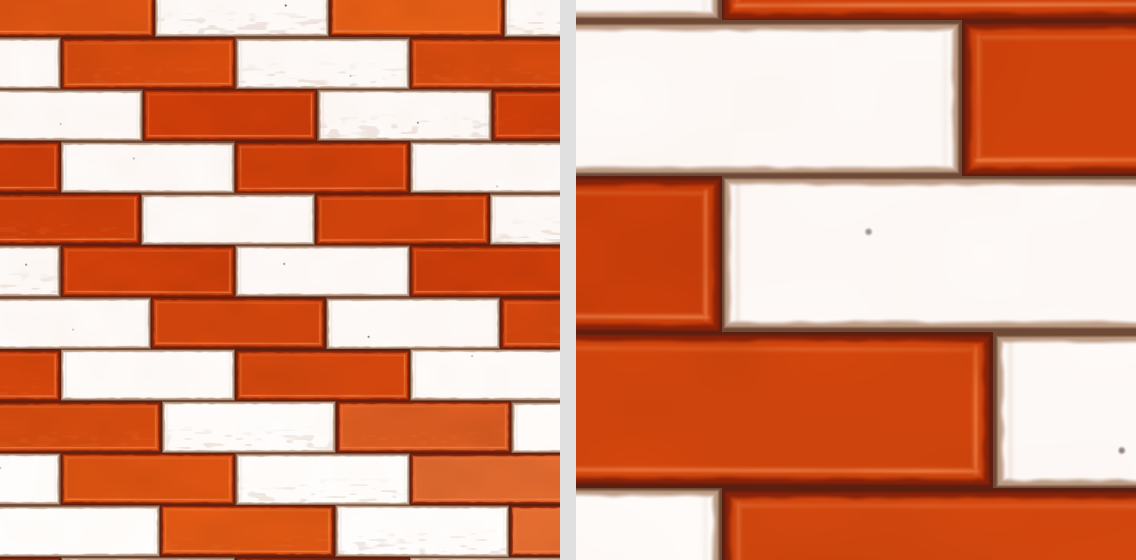
Left: the whole. Right: its middle third, enlarged.
Give the GLSL for this texture, as a WebGL 1 fragment shader.

```glsl
precision highp float;
// Glazed brick wall: orange and white bricks alternate, each course shifted a quarter period.

uniform vec2 u_resolution;

#define BRICK vec2(0.3118, 0.0928)   // brick pitch
#define ORIGIN vec2(0.5820, 0.0052)  // start of the top orange brick, lowest full bed joint
#define STEP 0.1559                  // shift from course to course
#define DRIFT 0.0205                 // uneven laying of alternate courses
#define GAP 0.0016                   // half width of the joint
#define JITTER 0.0013                // variation of brick size and position
#define EDGE 0.0052                  // width of the shaded rim
#define BEVEL 0.0078                 // inset of the bevel highlight
#define SPECKS 0.5                   // share of white bricks with a speck
#define SCUFFS 0.35                  // share of bricks with scuff marks

const vec3 WHITE = vec3(0.995, 0.980, 0.972);
const vec3 TAN = vec3(0.74, 0.61, 0.52);
const vec3 DEEP_ORANGE = vec3(0.785, 0.235, 0.035);
const vec3 BRIGHT_ORANGE = vec3(0.88, 0.36, 0.085);
const vec3 SALMON = vec3(0.87, 0.43, 0.21);
const vec3 HIGHLIGHT = vec3(0.93, 0.51, 0.29);
const vec3 RUST = vec3(0.53, 0.13, 0.035);
const vec3 RED_MORTAR = vec3(0.36, 0.12, 0.06);
const vec3 GREY_MORTAR = vec3(0.43, 0.29, 0.21);

float hash(vec2 p) {
  vec3 q = fract(p.xyx * 0.1031);
  q += dot(q, q.yzx + 33.33);
  return fract((q.x + q.y) * q.z);
}

vec2 hash2(vec2 p) {
  return vec2(hash(p + 11.3), hash(p + 47.9));
}

float noise(vec2 p) {
  vec2 i = floor(p), f = fract(p);
  f = f * f * (3.0 - 2.0 * f);
  return mix(mix(hash(i), hash(i + vec2(1.0, 0.0)), f.x),
             mix(hash(i + vec2(0.0, 1.0)), hash(i + 1.0), f.x), f.y);
}

// Soft highlight centred on the bevel inset, for a distance from one side
float bevelLine(float dist) {
  float t = (dist - BEVEL) / 0.0018;
  return exp(-t * t);
}

// Start of an orange brick in a course counted from the top
float courseStart(float course) {
  float wave = cos((course - 8.8) * 0.5712);
  float drift = mod(course, 2.0) < 0.5 ? DRIFT * wave : -0.006;
  return ORIGIN.x + STEP * course + drift;
}

vec3 orangeGlaze(vec2 centre, vec2 p, vec2 id) {
  float glow = smoothstep(0.52, 0.03, centre.y) + smoothstep(0.83, 0.98, centre.y);
  float tone = glow * 0.85 + (hash(id + 5.0) - 0.5) * 0.4;
  vec3 col = mix(DEEP_ORANGE, BRIGHT_ORANGE, clamp(tone, 0.0, 1.0));
  float pale = smoothstep(0.5, 0.85, centre.x) * smoothstep(0.46, 0.12, centre.y);
  col = mix(col, SALMON, pale * 0.8);
  float cloud = noise(p * vec2(18.0, 30.0) + id * 7.0) - 0.5;
  return col * (1.0 + 0.05 * cloud + 0.25 * p.x * (hash(id + 8.0) - 0.5));
}

vec3 whiteGlaze(vec2 centre, vec2 p, vec2 id, float soft) {
  vec3 col = mix(WHITE, vec3(1.0, 0.995, 0.99), smoothstep(0.5, 0.1, centre.y));
  col -= vec3(0.004, 0.012, 0.018) * noise(p * 22.0 + id * 5.0);
  vec2 spot = (hash2(id) - 0.5) * BRICK * 0.75;
  float speck = smoothstep(0.0018 + soft, 0.0018 - soft, length(p - spot));
  float present = step(hash(id + 21.0), SPECKS) * mix(0.25, 0.8, hash(id + 31.0));
  return mix(col, vec3(0.25, 0.2, 0.2), speck * present);
}

void main() {
  vec2 uv = gl_FragCoord.xy / u_resolution.y;
  float soft = max(0.0012, 0.8 / u_resolution.y);

  // Brick cell and local position
  float row = floor((uv.y - ORIGIN.y) / BRICK.y);
  float course = 10.0 - row;
  float start = courseStart(course);
  float column = floor((uv.x - start) / BRICK.x);
  vec2 id = vec2(column, course) + 40.0;
  vec2 centre = vec2(start, ORIGIN.y) + (vec2(column, row) + 0.5) * BRICK;
  bool isOrange = mod(column, 2.0) < 0.5;

  // Slightly tilted and uneven outline
  vec2 p = uv - centre;
  p.y += p.x * (hash(id + 3.0) - 0.5) * 0.01;
  p += (hash2(id + 13.0) - 0.5) * JITTER;
  vec2 halfSize = 0.5 * BRICK - GAP - JITTER * 0.7 * hash2(id + 17.0);
  vec2 low = p + halfSize, high = halfSize - p;
  float inside = min(min(low.x, low.y), min(high.x, high.y));
  float rim = smoothstep(EDGE * 0.25, EDGE, inside + (noise(uv * 90.0) - 0.5) * 0.0015);

  // Dry streaks near the lower edge
  float streak = smoothstep(0.62, 0.85, noise(p * vec2(55.0, 190.0) + id * 17.0));
  streak *= step(hash(id + 61.0), SCUFFS) * smoothstep(0.01, -0.025, p.y);

  // Glaze, shaded rim and bevel
  vec3 col;
  if (isOrange) {
    float lit = max(max(bevelLine(high.x) * 0.75, bevelLine(low.y) * 0.85),
                    max(bevelLine(low.x) * 0.45, bevelLine(high.y) * 0.35));
    lit *= smoothstep(BEVEL * 0.5, BEVEL, inside) * (0.6 + 0.4 * noise(uv * 35.0));
    col = mix(orangeGlaze(centre, p, id), HIGHLIGHT, max(lit, streak * 0.12));
    col = mix(RUST, col, rim);
  } else {
    float crease = max(bevelLine(low.x), bevelLine(high.x) * 0.6);
    col = whiteGlaze(centre, p, id, soft);
    col = mix(col, TAN, max(crease * 0.16, streak * 0.22));
    col = mix(TAN, col, rim);
  }

  // Mortar joint
  vec3 mortar = isOrange ? RED_MORTAR : GREY_MORTAR;
  col = mix(mortar, col, smoothstep(-soft, soft, inside));
  gl_FragColor = vec4(col, 1.0);
}
```
